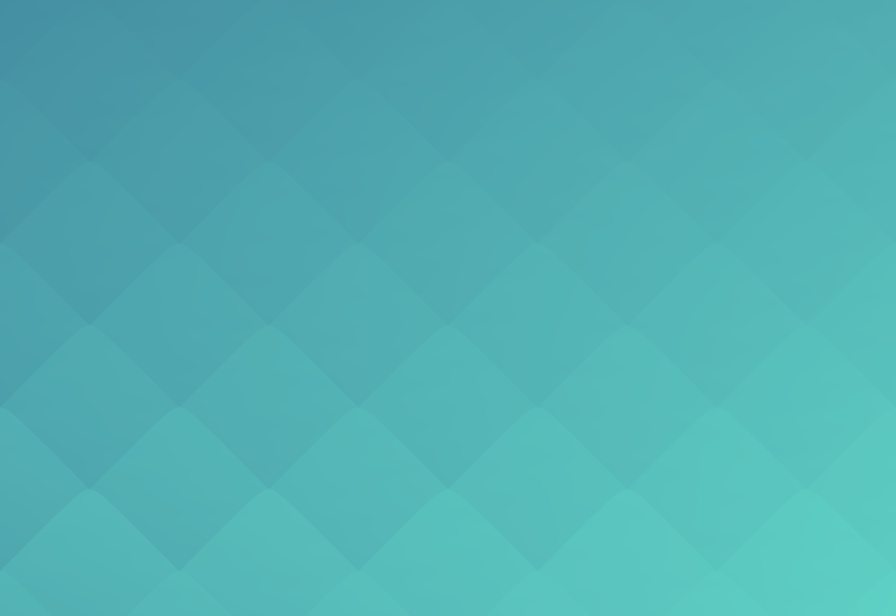
Give the GLSL for this background, as a WebGL 2 fragment shader.

```glsl
#version 300 es
precision highp float;

uniform vec2 u_resolution;
out vec4 fragColor;

// Lattice, as fractions of the canvas width (x) and height (y)
const float COLUMNS = 5.0;
const float ROW_STEP = 0.1329;
const float FIRST_TIP = -0.003;
const int LAST_ROW = 7;
const float TIP_RADIUS = 0.0105;

// Colour ramp from upper left to lower right
const vec3 DEEP_TEAL = vec3(0.270, 0.560, 0.635);
const vec3 BRIGHT_MINT = vec3(0.370, 0.815, 0.768);
const vec2 RAMP = vec2(0.45, 0.56);

// Strength of the shading inside each scale
const float CONTRAST = 0.31;
const float MIN_CONTRAST = 0.035;
const float RIGHT_FADE = 0.28;
const float LAST_ROW_FADE = 0.4;
const float STREAKS = 0.006;

// Height lost from a rounded tip at a horizontal distance from it
float tipDrop(float dx) {
    float halfWidth = 0.5 / COLUMNS;
    float reach = length(vec2(halfWidth, TIP_RADIUS)) - TIP_RADIUS;
    return ROW_STEP * (length(vec2(dx, TIP_RADIUS)) - TIP_RADIUS) / reach;
}

// Faint slanted streaks from layered sines
float streaks(vec2 p) {
    float wave = sin(p.y * 92.0 + p.x * 17.0 + 2.0 * sin(p.x * 13.0));
    wave += 0.6 * sin(p.y * 171.0 - p.x * 23.0 + 1.5 * sin(p.x * 29.0 + p.y * 8.0));
    return wave * sin(p.x * 21.0 + p.y * 11.0);
}

void main() {
    vec2 p = gl_FragCoord.xy / u_resolution;
    p.y = 1.0 - p.y; // measured downward from the top edge
    float edge = 0.9 / u_resolution.y;

    float contrast = MIN_CONTRAST + CONTRAST * p.y * mix(1.0, RIGHT_FADE, p.x);

    // Overlapping rows of scales, each light at the tip and darker below
    float shade = 0.0;
    for (int row = -2; row <= LAST_ROW; row++) {
        float k = float(row);
        float shift = 0.5 * mod(k, 2.0);
        float dx = (fract(p.x * COLUMNS + shift) - 0.5) / COLUMNS;
        float below = p.y - FIRST_TIP - k * ROW_STEP;
        float cover = smoothstep(-edge, edge, below - tipDrop(dx));
        if (row == LAST_ROW) cover *= LAST_ROW_FADE;
        float depth = below / (2.0 * ROW_STEP);
        shade = mix(shade, contrast * (0.5 - depth), cover);
    }

    float tone = dot(p, RAMP) + shade + STREAKS * streaks(p);
    fragColor = vec4(mix(DEEP_TEAL, BRIGHT_MINT, clamp(tone, 0.0, 1.0)), 1.0);
}
```
